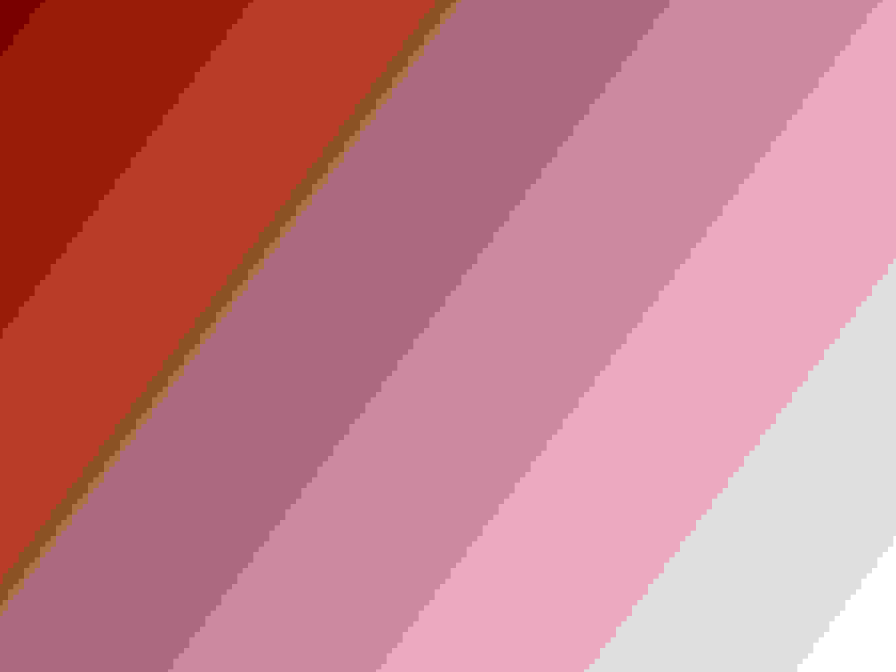
Reproduce this background procedurally as a Shadertoy shader.

```glsl
// Diagonal stripes in coarse square cells: reds, a thin brown seam, pinks, grey, white.

#define CELLS      210.0    // cells along the canvas diagonal
#define SAMPLES    3        // samples per pixel side, to smooth cell borders
#define BAND_START 0.0307   // first edge, as a fraction of the diagonal
#define BAND_WIDTH 0.1496   // spacing of the edges along the diagonal
#define SHADE_STEP 0.1255   // brightness gained from one band to the next
#define SEAM_EDGE  1.88     // start of the brown seam, in bands
#define SEAM_LIGHT 1.96     // start of its lighter rim, in bands
#define RED   vec3(0.600, 0.110, 0.031)
#define BROWN vec3(0.545, 0.322, 0.141)
#define PINK  vec3(0.675, 0.412, 0.502)
#define GREY  vec3(0.875)

// Base colour raised by whole shade steps.
vec3 shade(vec3 base, float level) {
    return clamp(base + SHADE_STEP * level, 0.0, 1.0);
}

// Each material restarts its own ladder of shades.
vec3 stripeColor(float band) {
    float level = floor(band);
    if (band < SEAM_EDGE) return shade(RED, level);
    if (band < 2.0) return shade(BROWN, step(SEAM_LIGHT, band));
    if (band < 5.0) return shade(PINK, level - 2.0);
    return shade(GREY, level - 5.0);
}

// Position in bands, measured from the top left to the bottom right corner.
float bandAt(vec2 point) {
    vec2 size = iResolution.xy;
    float cell = length(size) / CELLS;

    // Snap to cell centres; the middle cell is centred on the canvas.
    vec2 fromCentre = floor((point - 0.5 * size) / cell + 0.5) * cell;
    float along = 0.5 + dot(fromCentre, vec2(size.x, -size.y)) / dot(size, size);
    return (along - BAND_START) / BAND_WIDTH;
}

void mainImage(out vec4 fragColor, in vec2 fragCoord) {
    // Average a small grid of samples inside the pixel.
    vec3 total = vec3(0.0);
    for (int row = 0; row < SAMPLES; row++) {
        for (int column = 0; column < SAMPLES; column++) {
            vec2 offset = (vec2(column, row) + 0.5) / float(SAMPLES) - 0.5;
            total += stripeColor(bandAt(fragCoord + offset));
        }
    }
    fragColor = vec4(total / float(SAMPLES * SAMPLES), 1.0);
}
```
